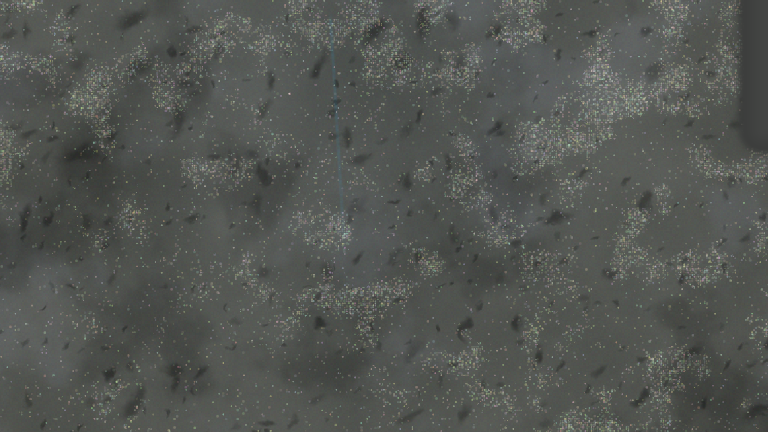
Reproduce this texture procedurally as a Shadertoy shader.

```glsl
float hash(vec2 p) {
    vec3 q = fract(vec3(p.xyx) * 0.1031);
    q += dot(q, q.yzx + 33.33);
    return fract((q.x + q.y) * q.z);
}

vec3 hash3(vec2 p) {
    return vec3(hash(p), hash(p + 71.3), hash(p + 143.9));
}

float noise(vec2 p) {
    vec2 i = floor(p), f = fract(p);
    f = f * f * (3.0 - 2.0 * f);
    return mix(mix(hash(i), hash(i + vec2(1, 0)), f.x),
               mix(hash(i + vec2(0, 1)), hash(i + vec2(1, 1)), f.x), f.y);
}

float fbm(vec2 p) {
    float sum = 0.0, amp = 0.5;
    for (int i = 0; i < 5; i++) {
        sum += amp * noise(p);
        p = mat2(1.6, 1.2, -1.2, 1.6) * p + 17.7;
        amp *= 0.5;
    }
    return sum;
}

// Soft, ragged dark grains, mostly stretched along a rising diagonal
float darkGrains(vec2 p, float scale, float density) {
    vec2 g = p * scale;
    g += 0.5 * (vec2(fbm(g * 2.5), fbm(g * 2.5 + 40.0)) - 0.5);
    vec2 cell = floor(g);
    float cover = 0.0;
    for (int y = -1; y <= 1; y++)
    for (int x = -1; x <= 1; x++) {
        vec2 id = cell + vec2(x, y);
        vec3 r = hash3(id + scale * 7.0);
        vec2 d = g - id - 0.15 - 0.7 * r.xy;
        float angle = 0.8 + 1.6 * (hash(id + 9.1) - 0.5);
        float c = cos(angle), s = sin(angle);
        d = mat2(c, -s, s, c) * d;
        float size = mix(0.15, 0.4, r.x * r.y);
        float dist = length(d * vec2(0.75, 1.5)) / size;
        float strength = step(r.z, density) * mix(0.4, 1.0, hash(id + 5.7));
        cover = max(cover, strength * (1.0 - smoothstep(0.2, 1.25, dist)));
    }
    return cover;
}

// Tiny tinted glints, one candidate per cell
vec3 glints(vec2 p, float scale, float density) {
    vec2 g = p * scale, id = floor(g);
    vec3 r = hash3(id + scale);
    float dist = length(fract(g) - 0.35 - 0.3 * r.xy);
    float lit = step(r.z, density) * (1.0 - smoothstep(0.2, 0.75, dist));
    vec3 tint = mix(vec3(1.0, 1.0, 0.72), 1.5 * hash3(id + 31.0), 0.45);
    return tint * lit * mix(0.3, 1.0, r.x * r.x);
}

void mainImage(out vec4 fragColor, in vec2 fragCoord) {
    vec2 p = fragCoord / iResolution.y;
    float aspect = iResolution.x / iResolution.y;

    // Cloudy grey stone, cooler and paler toward the upper middle
    float cloud = fbm(p * 3.5 + 3.0);
    float upper = exp(-3.0 * dot(p - vec2(0.85, 0.85), p - vec2(0.85, 0.85)));
    vec3 color = vec3(0.312, 0.322, 0.303);
    color += 0.13 * (cloud - 0.48);
    color += vec3(0.012, 0.016, 0.024) * upper;
    float haze = smoothstep(0.5, 0.75, fbm(p * 6.0 + 50.0));
    color += vec3(0.035, 0.037, 0.05) * haze;

    // Broad shadows and dark mineral grains
    float shadow = smoothstep(0.52, 0.72, fbm(p * 5.0 + 21.0));
    float grains = max(darkGrains(p, 9.0, 0.4), 0.85 * darkGrains(p + 4.3, 21.0, 0.34));
    color *= 1.0 - 0.17 * shadow;
    color *= 1.0 - 0.36 * grains;

    // Clustered sparkle over sparse stray glints
    float region = smoothstep(0.32, 0.6, fbm(p * 3.0 + 80.0));
    float cluster = region * smoothstep(0.47, 0.68, fbm(p * 13.0 + 11.0));
    vec3 sparkle = glints(p, 210.0, 0.03 + 0.55 * cluster);
    sparkle += 0.7 * glints(p + 2.7, 150.0, 0.015 + 0.35 * cluster);
    color += 0.25 * sparkle + 0.025 * cluster;

    // Faint broken blue scratch
    float scratchX = 0.765 + 0.06 * (0.96 - p.y);
    float scratch = 1.0 - smoothstep(0.001, 0.006, abs(p.x - scratchX));
    scratch *= smoothstep(0.34, 0.6, p.y) * (1.0 - smoothstep(0.95, 0.98, p.y));
    scratch *= 0.4 + 0.6 * noise(p * vec2(90.0, 140.0));
    color += vec3(-0.02, 0.045, 0.08) * scratch;

    // Fine grain
    color += 0.022 * (hash3(floor(p * 288.0)) - 0.5);

    // Smooth dark rounded body at the upper right edge
    vec2 q = abs(p - vec2(aspect + 0.06, 0.88)) - vec2(0.07, 0.18);
    float body = length(max(q, 0.0)) + min(max(q.x, q.y), 0.0) - 0.055;
    color *= 1.0 - 0.12 * exp(-max(body, 0.0) * 35.0);
    vec3 bodyColor = vec3(0.235, 0.24, 0.235) + 0.03 * smoothstep(0.0, -0.06, body);
    color = mix(bodyColor, color, smoothstep(-0.012, 0.014, body));

    fragColor = vec4(clamp(color, 0.0, 1.0), 1.0);
}
```
